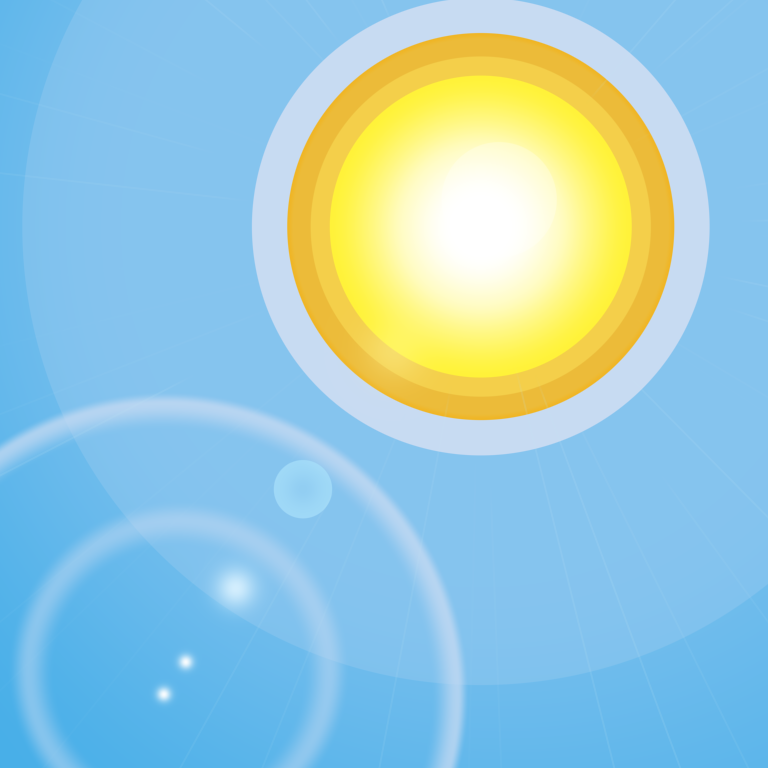
Write a WebGL 1 fragment shader that draws this background.

```glsl
precision highp float;

uniform vec2 u_resolution;

const vec2 SUN = vec2(0.626, 0.705);
const vec3 SKY_NEAR = vec3(0.46, 0.745, 0.93);
const vec3 SKY_FAR = vec3(0.28, 0.685, 0.91);
const vec3 PALE_BLUE = vec3(0.79, 0.86, 0.95);
const vec3 ORANGE = vec3(0.925, 0.735, 0.225);
const vec3 AMBER = vec3(0.955, 0.81, 0.29);
const vec3 YELLOW = vec3(1.0, 0.95, 0.22);
const vec3 CREAM = vec3(1.0, 0.98, 0.66);
const vec3 WHITE = vec3(1.0);

float hash(float n) {
  return fract(sin(n * 12.9898) * 4375.85);
}

// Antialiased coverage of a disc
float disc(vec2 p, vec2 center, float radius, float pixel) {
  return 1.0 - smoothstep(-pixel, pixel, length(p - center) - radius);
}

// Soft round spot, brightest at its center
float glow(vec2 p, vec2 center, float radius) {
  vec2 q = (p - center) / radius;
  return exp(-dot(q, q));
}

// Ring with separate inner and outer softness
float ring(vec2 p, vec2 center, float radius, float inner, float outer) {
  float d = length(p - center) - radius;
  return smoothstep(-inner, 0.0, d) * (1.0 - smoothstep(0.0, outer, d));
}

// Thin lines leaving the center at scattered angles
float rays(vec2 p, vec2 center) {
  vec2 q = p - center;
  float light = 0.0;
  for (int i = 0; i < 44; i++) {
    float n = float(i);
    float angle = (n + hash(n + 3.0)) * 6.28319 / 44.0;
    vec2 dir = vec2(cos(angle), sin(angle));
    float along = dot(q, dir);
    float across = abs(q.x * dir.y - q.y * dir.x);
    float start = 0.18 + 0.25 * hash(n + 17.0);
    float fade = smoothstep(start, start + 0.05, along);
    light += fade * (1.0 - smoothstep(0.0004, 0.002, across)) * hash(n + 29.0);
  }
  return min(light, 1.0);
}

// White core melting through cream into yellow
vec3 sunFace(float d) {
  vec3 color = mix(WHITE, CREAM, smoothstep(0.035, 0.145, d));
  return mix(color, YELLOW, smoothstep(0.1, 0.2, d));
}

vec3 addSun(vec3 color, vec2 p, float pixel) {
  float d = length(p - SUN);
  color = mix(color, PALE_BLUE, disc(p, SUN, 0.298, pixel) * 0.97);
  vec3 rim = mix(ORANGE, vec3(0.94, 0.71, 0.14), smoothstep(0.243, 0.252, d));
  color = mix(color, rim, disc(p, SUN, 0.252, pixel));
  color = mix(color, AMBER, disc(p, SUN, 0.2215, pixel));
  color = mix(color, sunFace(d), disc(p, SUN, 0.1966, pixel));

  // Reflections on the face and the rim
  color = mix(color, WHITE, disc(p, vec2(0.65, 0.74), 0.075, pixel) * 0.28);
  return mix(color, CREAM, glow(p, vec2(0.514, 0.544), 0.04) * 0.35);
}

vec3 addFlares(vec3 color, vec2 p, float pixel) {
  // Large and small halos
  float largeRing = ring(p, vec2(0.215, 0.094), 0.381, 0.035, 0.015);
  float smallRing = ring(p, vec2(0.233, 0.126), 0.196, 0.034, 0.027);
  color = mix(color, PALE_BLUE, largeRing * 0.72);
  color = mix(color, PALE_BLUE, smallRing * 0.46);

  // Translucent bubble
  vec2 bubble = vec2(0.3945, 0.363);
  float tint = 0.75 - 0.4 * glow(p, bubble, 0.022);
  color = mix(color, vec3(0.66, 0.88, 0.98), disc(p, bubble, 0.038, pixel) * tint);

  // Bright sparks
  color = mix(color, vec3(0.86, 0.95, 1.0), glow(p, vec2(0.307, 0.234), 0.025) * 0.9);
  float sparks = glow(p, vec2(0.242, 0.138), 0.009) + glow(p, vec2(0.2135, 0.096), 0.009);
  return mix(color, WHITE, min(sparks, 1.0) * 0.95);
}

void main() {
  float size = min(u_resolution.x, u_resolution.y);
  vec2 p = gl_FragCoord.xy / size;
  float pixel = 0.8 / size;

  // Sky darkens away from the sun, deepest at the lower left
  float fade = smoothstep(0.45, 0.95, length(p - SUN));
  vec3 color = mix(SKY_NEAR, SKY_FAR, fade * (1.0 - 0.3 * p.x));
  color = mix(color, PALE_BLUE, disc(p, SUN, 0.597, pixel) * 0.19);

  color = addFlares(color, p, pixel);
  color = addSun(color, p, pixel);
  color = mix(color, vec3(0.75, 0.9, 0.95), rays(p, SUN) * 0.14);
  gl_FragColor = vec4(color, 1.0);
}
```
